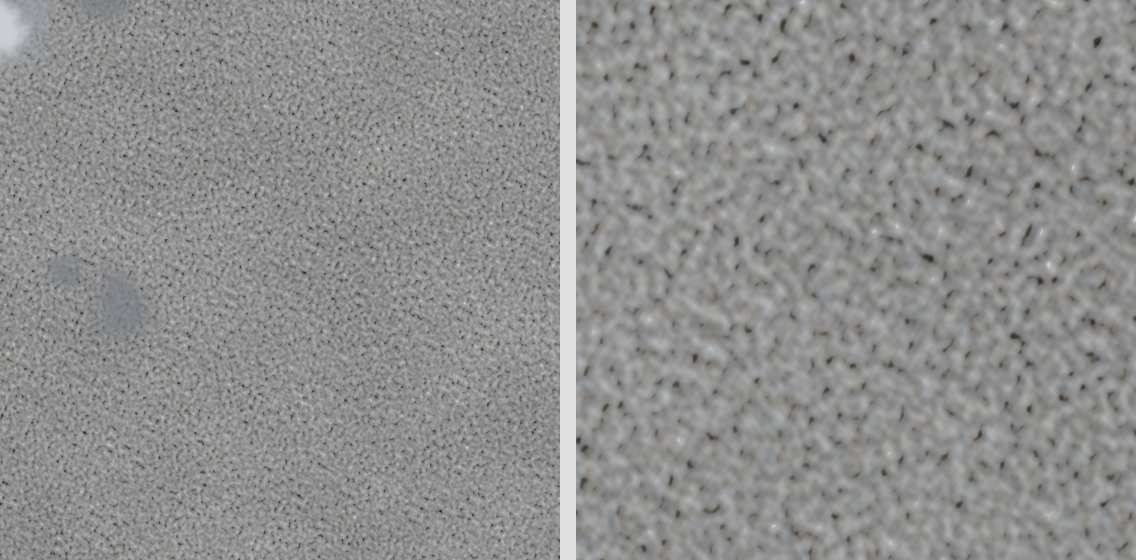
Left, the full canvas; right, a detail of the centre.
Write a Shadertoy shader that draws this texture.

```glsl
vec2 randomDirection(vec2 cell) {
    uvec2 k = uvec2(ivec2(cell) + 4096);
    uint h = k.x * 1597334677u ^ k.y * 3812015801u;
    h = (h ^ (h >> 15)) * 2246822519u;
    h = (h ^ (h >> 13)) * 3266489917u;
    float angle = float((h ^ (h >> 16)) & 65535u) / 65536.0 * 6.28319;
    return vec2(cos(angle), sin(angle));
}

// Gradient noise, roughly -0.7 to 0.7
float noise(vec2 p) {
    vec2 i = floor(p), f = p - i;
    vec2 w = f * f * f * (f * (f * 6.0 - 15.0) + 10.0);
    float a = dot(randomDirection(i), f);
    float b = dot(randomDirection(i + vec2(1, 0)), f - vec2(1, 0));
    float c = dot(randomDirection(i + vec2(0, 1)), f - vec2(0, 1));
    float d = dot(randomDirection(i + vec2(1, 1)), f - vec2(1, 1));
    return mix(mix(a, b, w.x), mix(c, d, w.x), w.y);
}

float fbm(vec2 p) {
    float sum = 0.0, amplitude = 1.0;
    for (int i = 0; i < 4; i++) {
        sum += amplitude * noise(p);
        p = mat2(1.6, 1.2, -1.2, 1.6) * p + 7.3;
        amplitude *= 0.55;
    }
    return sum;
}

// Steep grains that lean to the right
float grainHeight(vec2 uv) {
    vec2 p = mat2(0.9, 0.44, -0.44, 0.9) * uv;
    p = vec2(0.9 * uv.x - 0.44 * uv.y, 0.44 * uv.x + 0.9 * uv.y);
    return 0.85 * noise(p * vec2(150, 105)) + 0.5 * noise(p * vec2(255, 195) + 31.7);
}

// Soft elliptical patch, 1 at its centre
float patchMask(vec2 p, vec2 centre, vec2 radius) {
    return 1.0 - smoothstep(0.35, 1.15, length((p - centre) / radius));
}

void mainImage(out vec4 fragColor, in vec2 fragCoord) {
    vec2 uv = fragCoord / iResolution.xy;

    // Grains lit from the upper left
    float height = grainHeight(uv);
    float relief = height - grainHeight(uv + vec2(-0.0022, 0.0018));
    float grain = 0.25 * height - 0.09 * relief;
    grain -= 0.22 * smoothstep(0.27, 0.7, -height);
    float glint = smoothstep(0.52, 0.75, height);

    // Broad mottling and faint colour drift
    float mottle = 0.035 * fbm(uv * vec2(4, 6) + 3.1);
    float tint = noise(uv * 95.0 + 11.0);

    // Smooth blue-grey smudges with ragged edges
    vec2 p = uv + 0.03 * vec2(fbm(uv * 13.0), fbm(uv * 13.0 + 19.0));
    float smudge = patchMask(p, vec2(0.12, 0.52), vec2(0.045, 0.035));
    smudge = max(smudge, patchMask(p, vec2(0.215, 0.455), vec2(0.065, 0.08)));
    smudge = max(smudge, patchMask(p, vec2(0.18, 0.99), vec2(0.055, 0.04)));
    float haze = patchMask(p, vec2(0.01, 0.97), vec2(0.1, 0.1));
    float cloud = patchMask(p, vec2(0.0, 0.955), vec2(0.05, 0.06));

    vec3 color = vec3(0.562, 0.562, 0.558) + mottle + grain + 0.12 * glint;
    color += vec3(0.022, 0.0, -0.024) * tint;
    color += vec3(-0.05, 0.0, 0.05) * grain;
    color = mix(color, vec3(0.49, 0.505, 0.53) + 0.2 * grain, 0.8 * smudge);
    color = mix(color, vec3(0.6, 0.62, 0.65) + 0.1 * grain, 0.9 * haze);
    color = mix(color, vec3(0.83, 0.84, 0.86), 0.85 * cloud);

    fragColor = vec4(clamp(color, 0.0, 1.0), 1.0);
}
```
